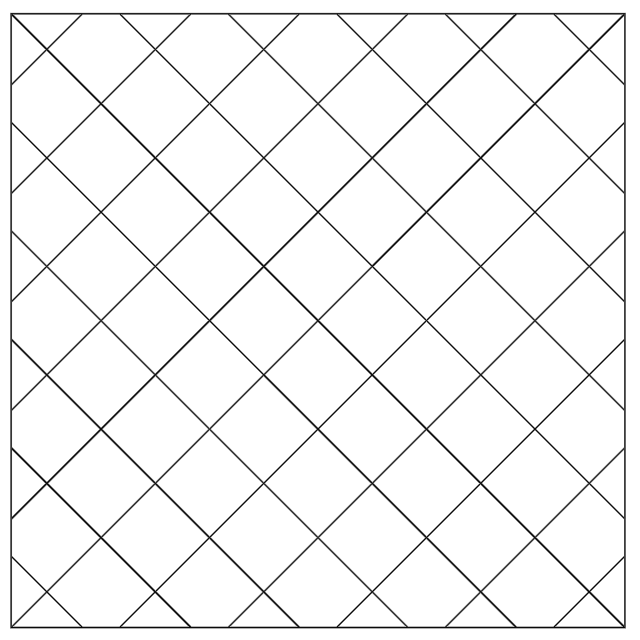
This pattern is drawn by a Shadertoy shader. Its source:

```glsl
// Diagonal lattice of fine black lines inside a thin square frame on white.
#define CENTER vec2(0.4969, 0.4990)
#define HALF_SIDE 0.4795
#define PITCH 0.1695
#define THIN_WIDTH 0.0022
#define BOLD_WIDTH 0.0029
#define FRAME_WIDTH 0.0024
#define SOFTNESS 1.25
#define INK vec3(0.04)
#define PAPER vec3(1.0)

// Coverage of a stroke of the given width at signed distance d from its middle
float stroke(float d, float width, float blur) {
    vec2 edges = (d + vec2(0.5, -0.5) * width) / blur + 0.5;
    edges = clamp(edges, 0.0, 1.0);
    return edges.x - edges.y;
}

// One family of parallel lines; coord counts lines, bold is 0 or 1
float lineFamily(float coord, float bold, float blur) {
    float d = (coord - round(coord)) * PITCH * inversesqrt(2.0);
    return stroke(d, mix(THIN_WIDTH, BOLD_WIDTH, bold), blur);
}

// Falling lines: the main diagonal and some lower left lines are heavier
float fallingBold(float index, float along) {
    bool heavy = index == 0.0 || index == -3.0 || index == -4.0;
    return heavy || (index == -1.0 && along > 0.0) ? 1.0 : 0.0;
}

// Rising lines: one full line and the upper half of the diagonal are heavier
float risingBold(float index, float along) {
    return index == -1.0 || (index == 0.0 && along > 1.0) ? 1.0 : 0.0;
}

void mainImage(out vec4 fragColor, in vec2 fragCoord) {
    float side = min(iResolution.x, iResolution.y);
    vec2 p = (fragCoord - 0.5 * iResolution.xy) / side + 0.5 - CENTER;
    float blur = SOFTNESS / side;

    // Lattice in diagonal coordinates
    float u = (p.x + p.y) / PITCH;
    float v = (p.x - p.y) / PITCH;
    float falling = lineFamily(u, fallingBold(round(u), v), blur);
    float rising = lineFamily(v, risingBold(round(v), u), blur);

    // Square frame, which also clips the lattice
    float box = max(abs(p.x), abs(p.y)) - HALF_SIDE;
    float inside = clamp(0.5 - box / blur, 0.0, 1.0);
    float frame = stroke(box, FRAME_WIDTH, blur);

    float ink = max(frame, inside * max(falling, rising));
    fragColor = vec4(mix(PAPER, INK, ink), 1.0);
}
```
